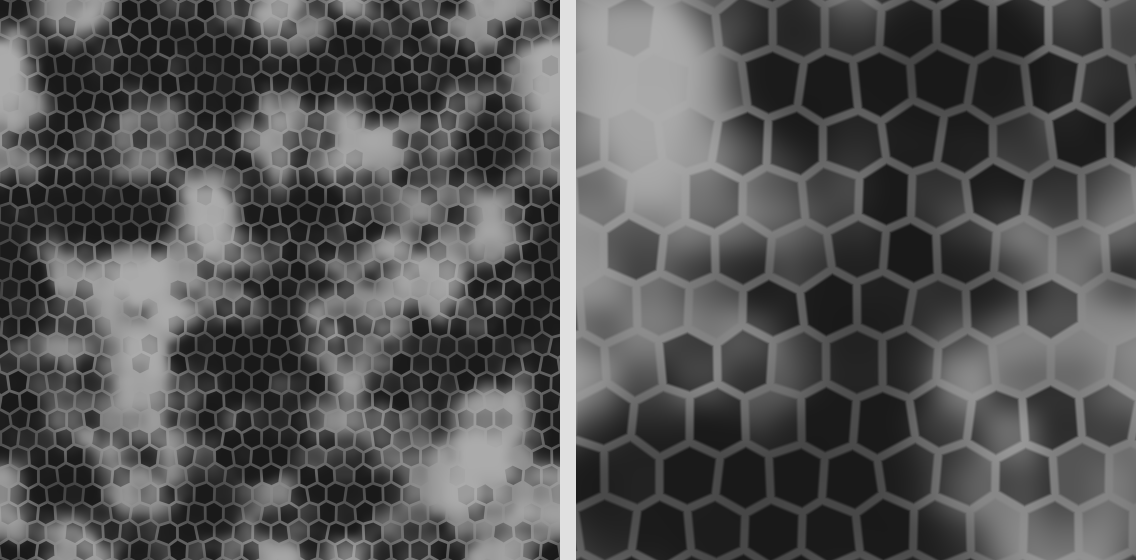
Left: the whole. Right: its middle third, enlarged.
This pattern is drawn by a WebGL 1 fragment shader. Its source:

```glsl
precision highp float;
// Tiling honeycomb: a jittered, staggered 30 x 30 Voronoi grid of dark cells
// with soft grey walls. Wrapping cloud noise lights it, and each cell sinks by
// its own random amount, so that cells melt into the brightest clouds.

uniform vec2 u_resolution;

const float CELLS = 30.0;       // even, so that the staggered rows wrap
const float JITTER = 0.2;
const float WALL_CORE = 0.04;   // half width of the solid wall, in cells
const float WALL_SOFT = 0.07;   // width of its soft flank, in cells
const float CLOUD_PERIOD = 8.0;

float hash(vec2 p, float seed) {
  vec3 q = fract(vec3(p.xyx + seed) * vec3(0.1031, 0.1030, 0.0973));
  q += dot(q, q.yzx + 33.33);
  return fract((q.x + q.y) * q.z);
}

// Value noise that repeats after a whole number of lattice steps.
float wrappedNoise(vec2 p, float period, float seed) {
  vec2 i = floor(p);
  vec2 f = fract(p);
  f = f * f * f * (f * (f * 6.0 - 15.0) + 10.0);
  vec2 a = mod(i, period);
  vec2 b = mod(i + 1.0, period);
  float low = mix(hash(a, seed), hash(vec2(b.x, a.y), seed), f.x);
  float high = mix(hash(vec2(a.x, b.y), seed), hash(b, seed), f.x);
  return mix(low, high, f.y);
}

float clouds(vec2 uv, float period) {
  float sum = 0.0;
  float weight = 0.62;
  for (int octave = 0; octave < 3; octave++) {
    sum += weight * wrappedNoise(uv * period, period, 7.0 + period);
    period *= 2.0;
    weight *= 0.45;
  }
  return smoothstep(0.18, 0.86, sum);
}

// Lattice index of a cell near p; odd rows are shifted by half a cell.
vec2 cellIndex(vec2 p, vec2 offset) {
  float row = floor(p.y) + offset.y;
  float shift = 0.5 * mod(row, 2.0);
  return vec2(floor(p.x - shift) + offset.x, row);
}

vec2 cellSite(vec2 index, float jitter) {
  vec2 id = mod(index, CELLS);
  vec2 wobble = vec2(hash(id, 3.0), hash(id, 51.0)) - 0.5;
  return index + vec2(0.5 + 0.5 * mod(index.y, 2.0), 0.5) + jitter * wobble;
}

// Returns the wrapped cell index in xy and the distance to its wall in z.
vec3 honeycomb(vec2 p, float jitter) {
  vec2 nearest = vec2(0.0);
  vec2 toNearest = vec2(0.0);
  float best = 8.0;
  for (int j = -1; j <= 1; j++) {
    for (int i = -1; i <= 1; i++) {
      vec2 index = cellIndex(p, vec2(float(i), float(j)));
      vec2 toSite = cellSite(index, jitter) - p;
      float d = dot(toSite, toSite);
      if (d < best) {
        best = d;
        nearest = index;
        toNearest = toSite;
      }
    }
  }
  float wall = 8.0;
  for (int j = -1; j <= 1; j++) {
    for (int i = -1; i <= 1; i++) {
      vec2 toSite = cellSite(cellIndex(p, vec2(float(i), float(j))), jitter) - p;
      vec2 across = toSite - toNearest;
      if (dot(across, across) > 0.01) {
        wall = min(wall, dot(0.5 * (toSite + toNearest), normalize(across)));
      }
    }
  }
  return vec3(mod(nearest, CELLS), wall);
}

void main() {
  vec2 uv = gl_FragCoord.xy / u_resolution;
  float light = clouds(uv, CLOUD_PERIOD);
  vec3 comb = honeycomb(uv * CELLS, JITTER);

  // Walls follow the clouds; cells fall below them by a random amount.
  float wallTone = mix(0.27, 0.67, light);
  float lift = light + 0.5 * (hash(comb.xy, 23.0) - 0.5);
  float cellTone = mix(0.1, wallTone, smoothstep(0.0, 1.0, lift));

  float pixel = CELLS / min(u_resolution.x, u_resolution.y);
  float inside = smoothstep(WALL_CORE, WALL_CORE + max(WALL_SOFT, pixel), comb.z);
  gl_FragColor = vec4(vec3(mix(wallTone, cellTone, inside)), 1.0);
}
```
